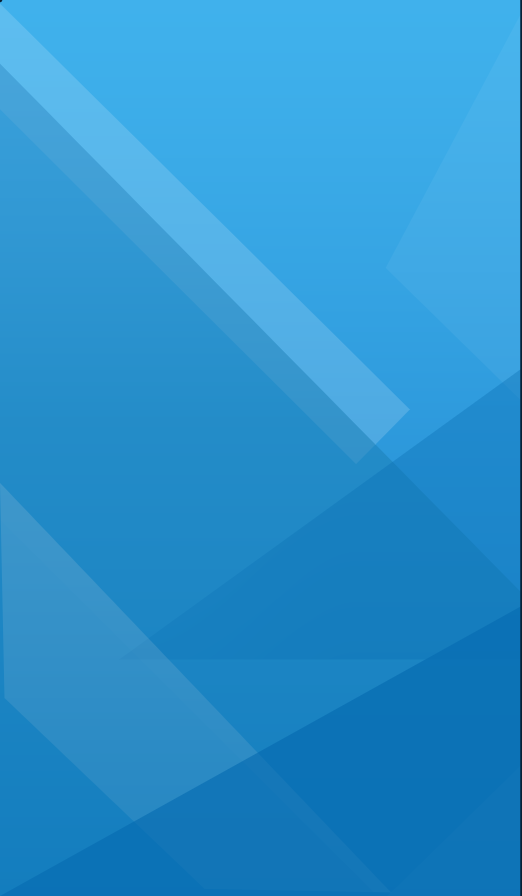
This background is drawn by a WebGL 2 fragment shader. Its source:

```glsl
#version 300 es
precision highp float;
// Flat blue wallpaper: overlapping translucent sheets over a vertical gradient.
// Each sheet is an intersection of half planes, given by signed distances to lines.
// Coordinates are fractions of the height, with y running down from the top.

uniform vec2 u_resolution;
out vec4 outColor;

const float ASPECT = 0.582;

// Gradient stops: open sky, and the shaded side of the main fold
const vec3 SKY_TOP = vec3(0.250, 0.695, 0.925);
const vec3 SKY_MID = vec3(0.180, 0.605, 0.865);
const vec3 SKY_LOW = vec3(0.090, 0.500, 0.780);
const vec3 FOLD_TOP = vec3(0.235, 0.635, 0.865);
const vec3 FOLD_MID = vec3(0.140, 0.550, 0.785);
const vec3 FOLD_LOW = vec3(0.075, 0.490, 0.745);
const float MID_HEIGHT = 0.47;

// Sheet tints
const vec3 DEEP_BLUE = vec3(0.035, 0.435, 0.705);
const vec3 PALE = vec3(0.93, 0.97, 1.00);
const vec3 MIST = vec3(0.62, 0.76, 0.85);
const vec3 RIM = vec3(0.03, 0.13, 0.21);

// Sheet opacities
const float RIBBON_ALPHA = 0.17;
const float BAND_ALPHA = 0.13;
const float SIDE_ALPHA = 0.055;
const float WEDGE_ALPHA = 0.38;
const float BASE_ALPHA = 0.82;
const float SLAB_OVER_BASE = 0.045;
const float SLAB_RIM_ALPHA = 0.02;
const float CORNER_ALPHA = 0.015;

// Dark rim at the right edge and dot in the top left corner
const float RIM_WIDTH = 0.00195;
const float DOT_RADIUS = 0.0025;

// Signed distance to the line a-b, positive below a left-to-right line
float side(vec2 p, vec2 a, vec2 b) {
    vec2 d = normalize(b - a);
    return dot(p - a, vec2(-d.y, d.x));
}

// Antialiased coverage of a signed distance
float cover(float d) {
    return clamp(d * u_resolution.y + 0.5, 0.0, 1.0);
}

vec3 ramp(vec3 top, vec3 mid, vec3 low, float y) {
    vec3 upper = mix(top, mid, pow(clamp(y / MID_HEIGHT, 0.0, 1.0), 1.25));
    return mix(upper, low, clamp((y - MID_HEIGHT) / (1.0 - MID_HEIGHT), 0.0, 1.0));
}

void main() {
    vec2 uv = gl_FragCoord.xy / u_resolution;
    vec2 p = vec2(uv.x * ASPECT, 1.0 - uv.y);

    // Gradient split by the main diagonal fold
    float fold = side(p, vec2(0.0, 0.071), vec2(ASPECT, 0.662));
    vec3 sky = ramp(SKY_TOP, SKY_MID, SKY_LOW, p.y);
    vec3 shade = ramp(FOLD_TOP, FOLD_MID, FOLD_LOW, p.y);
    vec3 color = mix(sky, shade, cover(fold));

    // Pale sheet at the right edge
    vec2 sideTip = vec2(0.430, 0.299);
    float sheet = min(side(p, sideTip, vec2(ASPECT, 0.013)),
                      side(p, vec2(ASPECT, 0.448), sideTip));
    color = mix(color, PALE, SIDE_ALPHA * cover(sheet));

    // Dark wedge pointing left
    vec2 wedgeTip = vec2(0.133, 0.736);
    float wedge = min(side(p, wedgeTip, vec2(ASPECT, 0.411)), wedgeTip.y - p.y);
    float wedgeFade = mix(0.65, 1.0, smoothstep(0.15, 0.4, p.x));
    color = mix(color, DEEP_BLUE, WEDGE_ALPHA * wedgeFade * cover(wedge));

    // Bright ribbon and the dim band beneath it share one square end
    vec2 ribbonEnd = vec2(0.457, 0.457);
    vec2 bandEnd = vec2(0.397, 0.518);
    float cap = side(p, ribbonEnd, bandEnd);
    float ribbon = min(min(side(p, vec2(0.0, 0.004), ribbonEnd), -fold), cap);
    float band = min(min(fold, -side(p, vec2(0.0, 0.122), bandEnd)), cap);
    color = mix(color, PALE, RIBBON_ALPHA * cover(ribbon));
    color = mix(color, MIST, BAND_ALPHA * cover(band));

    // Deep base sheet, with a faint lighter corner
    float base = cover(side(p, vec2(0.0, 1.0), vec2(ASPECT, 0.676)));
    color = mix(color, DEEP_BLUE, BASE_ALPHA * base);
    vec2 slabFoot = vec2(0.436, 0.996);
    float corner = side(p, slabFoot, vec2(ASPECT, 0.853));
    color = mix(color, PALE, CORNER_ALPHA * cover(corner));

    // Misty slab at the lower left, dimmer over the base, with a lighter upper rim
    vec2 slabTop = vec2(0.0, 0.539);
    vec2 slabHeel = vec2(0.228, 0.992);
    vec2 slabKnee = vec2(0.005, 0.779);
    float slab = min(min(side(p, slabTop, slabFoot), side(p, slabFoot, slabHeel)),
                     min(side(p, slabHeel, slabKnee), side(p, slabKnee, slabTop)));
    float slabAlpha = mix(0.21, 0.13, smoothstep(0.56, 0.95, p.y));
    color = mix(color, MIST, mix(slabAlpha, SLAB_OVER_BASE, base) * cover(slab));
    float slabRim = min(slab, -side(p, vec2(0.0, 0.580), vec2(0.417, 0.996)));
    color = mix(color, MIST, SLAB_RIM_ALPHA * cover(slabRim));

    // Thin dark rim and corner dot
    float rim = max(RIM_WIDTH - (ASPECT - p.x), DOT_RADIUS - length(p));
    color = mix(color, RIM, cover(rim));

    outColor = vec4(color, 1.0);
}
```
